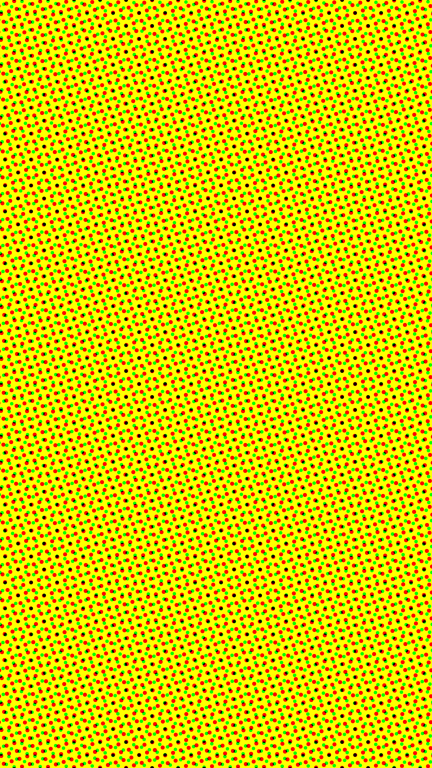
This pattern is drawn by a WebGL 1 fragment shader. Its source:

```glsl
precision highp float;

uniform vec2 u_resolution;

// Whole cycles over the canvas (across, down) along each axis of a screen.
const vec2 ROW_CYCLES = vec2(50.0, 29.0);
const vec2 COLUMN_CYCLES = vec2(-16.0, 89.0);

// Radii are fractions of a cell, the shared dot a fraction of the canvas.
const float CYAN_RADIUS = 0.208;
const float MAGENTA_RADIUS = 0.243;
const float EDGE_PIXELS = 0.7;
const vec2 SHARED_DOT = vec2(0.322, 0.5);

const vec3 YELLOW_PAPER = vec3(1.0, 1.0, 0.0);
const vec3 CYAN_INK = vec3(0.0, 1.0, 1.0);
const vec3 MAGENTA_INK = vec3(1.0, 0.0, 1.0);

// Coverage of one tilted grid of round dots that tiles the canvas.
float dotScreen(vec2 p, float radius) {
  vec2 cell = vec2(dot(p, ROW_CYCLES), dot(p, COLUMN_CYCLES));
  vec2 local = fract(cell + 0.5) - 0.5;
  float cellsPerPixel = length(vec2(ROW_CYCLES.y, COLUMN_CYCLES.y)) / u_resolution.y;
  float edge = EDGE_PIXELS * cellsPerPixel;
  return 1.0 - smoothstep(-edge, edge, length(local) - radius);
}

void main() {
  // Both screens have a dot centred on the same point.
  vec2 p = gl_FragCoord.xy / u_resolution - SHARED_DOT;

  // The two screens lean in opposite directions.
  float magenta = dotScreen(p, MAGENTA_RADIUS);
  float cyan = dotScreen(vec2(p.x, -p.y), CYAN_RADIUS);

  // Inks multiply: green and red dots, black where they overlap.
  vec3 color = YELLOW_PAPER;
  color *= mix(vec3(1.0), CYAN_INK, cyan);
  color *= mix(vec3(1.0), MAGENTA_INK, magenta);

  gl_FragColor = vec4(color, 1.0);
}
```
